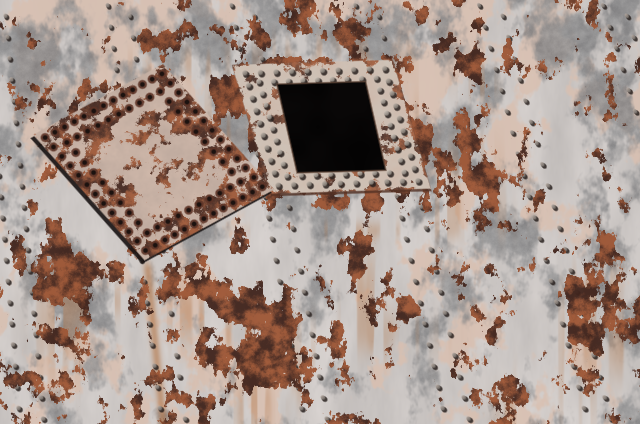
Give the GLSL for this texture, as a Shadertoy shader.

```glsl
// Weathered steel wall with a skewed window frame and a tilted, perforated cover plate.
// Soft blobs steer where noise flakes into rust, grey primer or cream paint;
// both panels are parallelograms whose bolts are snapped to rings in local space.

struct Panel { vec2 origin, u, v; };

const Panel FRAME = Panel(vec2(.637, .543), vec2(.379, .012), vec2(-.090, .304));
const Panel OPENING = Panel(vec2(.702, .594), vec2(.206, .006), vec2(-.047, .206));
const Panel PLATE = Panel(vec2(.341, .386), vec2(.306, .167), vec2(-.263, .296));

const vec3 PAINT = vec3(.80, .78, .77);
const vec3 CREAM = vec3(.85, .75, .69);
const vec3 PRIMER = vec3(.42, .42, .43);
const vec3 SOOT = vec3(.045, .035, .035);

float hash(vec2 p) {
    vec3 q = fract(p.xyx * .1031);
    q += dot(q, q.yzx + 33.33);
    return fract((q.x + q.y) * q.z);
}

float noise(vec2 p) {
    vec2 i = floor(p), f = fract(p);
    f = f * f * (3. - 2. * f);
    return mix(mix(hash(i), hash(i + vec2(1, 0)), f.x),
               mix(hash(i + vec2(0, 1)), hash(i + 1.), f.x), f.y);
}

float fbm(vec2 p) {
    float sum = 0., amp = .43;
    for (int i = 0; i < 5; i++) {
        sum += amp * noise(p);
        p = mat2(1.6, 1.2, -1.2, 1.6) * p + 17.3;
        amp *= .6;
    }
    return sum;
}

float cover(float d, float px) { return clamp(.5 - d / px, 0., 1.); }

float blob(vec2 p, float x, float y, float rx, float ry) {
    vec2 q = (p - vec2(x, y)) / vec2(rx, ry);
    return exp(-dot(q, q));
}

// Flaked coverage: amount 0 leaves rare specks, 1 covers most of the area
float flakes(vec2 p, float amount, float soft) {
    return smoothstep(-soft, soft, fbm(p) + .25 * amount - .66);
}

float rustAmount(vec2 p) {
    float lower = blob(p, .58, .27, .12, .07) + blob(p, .92, .27, .10, .06)
        + blob(p, .855, .38, .04, .09) + blob(p, .59, .12, .06, .10)
        + blob(p, .14, .31, .06, .12) + blob(p, .24, .36, .07, .04)
        + blob(p, .45, .34, .05, .06) + blob(p, .71, .17, .07, .06)
        + blob(p, 1.36, .22, .045, .17) + blob(p, 1.21, .10, .04, .08)
        + blob(p, 1.48, .25, .06, .07) + blob(p, 1.41, .39, .05, .06);
    float upper = blob(p, .53, .77, .06, .10) + blob(p, .98, .71, .035, .13)
        + blob(p, 1.10, .57, .10, .06) + blob(p, 1.11, .68, .06, .06)
        + blob(p, .42, .92, .11, .035) + blob(p, .78, .94, .20, .045)
        + blob(p, 1.12, .87, .05, .035) + blob(p, .82, .525, .23, .022);
    return min(lower + .85 * upper, 1.1);
}

float primerAmount(vec2 p) {
    return blob(p, .70, .92, .22, .10) + blob(p, 1.36, .92, .15, .06)
        + blob(p, 1.12, .58, .11, .13) + blob(p, .18, .84, .17, .13)
        + blob(p, .73, .48, .22, .06) + blob(p, 1.06, .94, .07, .06)
        + blob(p, .14, .28, .05, .09) + blob(p, .51, .45, .10, .05)
        + .7 * blob(p, 1.44, .40, .09, .10);
}

vec3 rustColor(vec2 p) {
    return mix(vec3(.25, .14, .11), vec3(.62, .34, .21), smoothstep(.28, .68, fbm(p * 32. + 5.)));
}

vec2 toLocal(vec2 p, Panel a) { return inverse(mat2(a.u, a.v)) * (p - a.origin); }

float panelDist(vec2 p, Panel a) {
    float area = abs(a.u.x * a.v.y - a.u.y * a.v.x);
    vec2 d = (abs(toLocal(p, a) - .5) - .5) * area / vec2(length(a.v), length(a.u));
    return max(d.x, d.y);
}

// Offset to the nearest stud on a ring inset from the panel border
vec2 ringOffset(vec2 p, Panel a, float inset, float count) {
    vec2 uv = toLocal(p, a);
    float span = 1. - 2. * inset;
    vec2 along = inset + span * round(clamp((uv - inset) / span, 0., 1.) * count) / count;
    vec2 side = mix(vec2(inset), vec2(1. - inset), step(.5, uv));
    mat2 m = mat2(a.u, a.v);
    vec2 h = m * (uv - vec2(along.x, side.y)), v = m * (uv - vec2(side.x, along.y));
    return dot(h, h) < dot(v, v) ? h : v;
}

vec3 stud(vec3 col, vec2 q, float r, vec3 head, float px) {
    col = mix(col, vec3(.16, .13, .12), .85 * cover(length(q - vec2(.5, -.6) * r) - r, px));
    float light = .85 + .25 * dot(q, vec2(-.6, .8)) / r;
    return mix(col, head * light, cover(length(q) - .8 * r, px));
}

vec3 wall(vec2 p, float px) {
    float height = smoothstep(.35, .75, p.y), rust = rustAmount(p);
    vec3 col = PAINT * (.92 + .16 * fbm(p * vec2(16, 5)));
    col = mix(col, CREAM, .85 * flakes(p * vec2(11, 8) + 31., .2 + .55 * height, .05));
    float primer = flakes(p * vec2(13, 9) + 9., .12 + .2 * height + .75 * primerAmount(p), .10);
    col = mix(col, mix(PRIMER, vec3(.66), fbm(p * 38.)), .82 * primer);
    // Run-off below the rust, and one long stain under the plate corner
    float run = rustAmount(p + vec2(0, .07)) * smoothstep(.5, .8, noise(p * vec2(65, 4)));
    float stain = exp(-pow((p.x - .385 + .1 * p.y) / .011, 2.)) * smoothstep(.40, .36, p.y);
    col = mix(col, vec3(.70, .46, .28), clamp(.4 * run + .6 * stain, 0., .7));
    // Staggered pairs of rivet columns leaning with the wall
    float lean = (p.x + .08 * p.y) / (1. - .13 * p.y);
    float x = mod(lean - .2425, .335) - .1675, side = x < 0. ? -1. : 1.;
    vec2 q = vec2(x - side * .028, mod(p.y + .0125 * side, .05) - .025);
    col = stud(col, q, .0065, vec3(.66, .62, .59), px);
    // Rust gathers along the frame border too
    float rim = smoothstep(.028, .0, panelDist(p, FRAME));
    float peel = flakes(p * vec2(25, 19), max(rust, .9 * rim), .022);
    return mix(col, rustColor(p), .95 * peel);
}

vec3 frameSurface(vec2 p, float px) {
    float edge = smoothstep(-.012, .0, panelDist(p, FRAME));
    vec3 col = mix(vec3(.81, .78, .74), CREAM * .95, fbm(p * 20.));
    col = mix(col, rustColor(p), .85 * flakes(p * 32., .12 + .6 * edge, .05));
    col = stud(col, ringOffset(p, FRAME, .065, 9.), .0075, vec3(.70, .66, .62), px);
    return stud(col, ringOffset(p, FRAME, .135, 8.), .0075, vec3(.76, .72, .68), px);
}

vec3 plateSurface(vec2 p, float px) {
    float edge = smoothstep(-.11, .0, panelDist(p, PLATE));
    vec3 col = mix(CREAM, vec3(.70, .63, .59), fbm(p * 15.));
    col = mix(col, rustColor(p), .9 * flakes(p * 36., .25 + .5 * edge, .05));
    float hole = min(length(ringOffset(p, PLATE, .05, 12.)), length(ringOffset(p, PLATE, .14, 9.)));
    col = mix(col, vec3(.36, .20, .15), .9 * cover(hole - .0105, px));
    return mix(col, vec3(.11, .07, .06), cover(hole - .0055, px));
}

void mainImage(out vec4 fragColor, in vec2 fragCoord) {
    float px = 1.5 / iResolution.y;
    vec2 p = fragCoord / iResolution.y;
    vec3 col = wall(p, px);
    // Window frame, its lower shadow and the dark opening
    col = mix(col, vec3(.32, .19, .14), .8 * cover(panelDist(p + vec2(-.002, .006), FRAME), px));
    col = mix(col, frameSurface(p, px), cover(panelDist(p, FRAME), px));
    float opening = panelDist(p, OPENING);
    col = mix(col, vec3(.34, .25, .20), cover(opening - .003, px));
    col = mix(col, SOOT * (.35 + .5 * noise(p * 20.)), cover(opening, px));
    // Cover plate resting over its shadow
    col = mix(col, SOOT * 2., .9 * cover(panelDist(p + vec2(.006, .008), PLATE), px));
    col = mix(col, plateSurface(p, px), cover(panelDist(p, PLATE), px));
    fragColor = vec4(col, 1);
}
```
